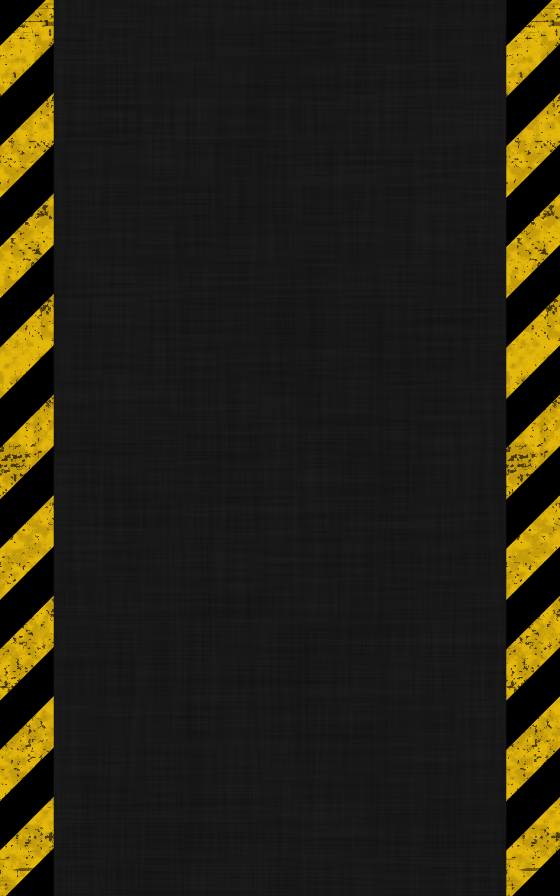
This background is drawn by a Shadertoy shader. Its source:

```glsl
// Dark woven cloth between two vertical hazard bars.
// Stretched value noise makes the threads; the bars repeat a diagonal band
// with mod and wear its yellow paint away with layered noise.

float hash(vec2 p) {
    return fract(sin(dot(p, vec2(127.1, 311.7))) * 43758.5453);
}

float noise(vec2 p) {
    vec2 i = floor(p), f = fract(p);
    f = f * f * (3.0 - 2.0 * f);
    return mix(mix(hash(i), hash(i + vec2(1, 0)), f.x),
               mix(hash(i + vec2(0, 1)), hash(i + vec2(1, 1)), f.x), f.y);
}

float fbm(vec2 p) {
    float sum = 0.0, amp = 0.5;
    for (int i = 0; i < 4; i++) {
        sum += amp * noise(p);
        p = p * 2.03 + 17.3;
        amp *= 0.5;
    }
    return sum;
}

// Soft round patch of extra wear
float patchAt(vec2 p, vec2 centre, float radius) {
    vec2 d = (p - centre) / radius;
    return exp(-dot(d, d));
}

// Crossed threads, fine and coarse, around a charcoal base
vec3 cloth(vec2 p) {
    float across = noise(p * vec2(14.0, 300.0)) + 0.6 * noise(p * vec2(5.0, 110.0) + 31.0);
    float along = noise(p * vec2(300.0, 14.0) + 57.0) + 0.6 * noise(p * vec2(110.0, 5.0) + 83.0);
    float shade = 0.092 + 0.019 * (across - 0.8) + 0.015 * (along - 0.8);
    shade += 0.006 * (noise(p * 6.0) - 0.5);
    return vec3(shade);
}

// Yellow paint with mottling, speckles, worn patches and thin scratches
vec3 paint(vec2 p) {
    float wear = 0.16 * patchAt(p, vec2(0.075, 0.379), 0.022)
               + 0.13 * patchAt(p, vec2(0.020, 0.835), 0.040)
               + 0.13 * patchAt(p, vec2(0.020, 1.215), 0.030)
               + 0.08 * patchAt(p, vec2(0.080, 0.560), 0.040);
    wear += 0.16 * (noise(p * 22.0) - 0.5);
    float mottle = fbm(p * 75.0);
    float grit = fbm(p * 190.0 + 9.0);
    vec3 colour = mix(vec3(0.89, 0.715, 0.04), vec3(0.76, 0.605, 0.04),
                      smoothstep(0.3, 0.65, mottle + wear));
    float chips = smoothstep(0.60, 0.74, grit + wear);
    float ends = patchAt(vec2(0.0, p.y), vec2(0.0, 0.035), 0.025)
               + patchAt(vec2(0.0, p.y), vec2(0.0, 1.555), 0.025);
    float scratches = smoothstep(0.74, 0.85, noise(p * vec2(22.0, 260.0))) * ends;
    return mix(colour, vec3(0.15, 0.12, 0.02), clamp(0.8 * chips + 0.6 * scratches, 0.0, 0.9));
}

void mainImage(out vec4 fragColor, in vec2 fragCoord) {
    // Width is one unit; y runs down from the top edge
    vec2 uv = fragCoord / iResolution.xy;
    vec2 p = vec2(uv.x, 1.6 * (1.0 - uv.y));
    float pixel = 1.0 / iResolution.x;

    // Both bars share the same local coordinates
    float barWidth = 0.0958;
    vec2 local = vec2(p.x < 0.5 ? p.x : p.x - 1.0 + barWidth, p.y);

    // Signed distance to the repeating 45 degree band
    float period = 0.1796;
    float phase = mod(local.x + local.y - 0.1277 + 0.5 * period, period) - 0.5 * period;
    float band = (abs(phase) - 0.0458) * 0.7071;
    vec3 bar = paint(local) * smoothstep(0.6 * pixel, -0.6 * pixel, band);

    float inside = min(p.x, 1.0 - p.x) - barWidth;
    vec3 colour = mix(bar, cloth(p), smoothstep(-0.5 * pixel, 0.5 * pixel, inside));
    fragColor = vec4(colour, 1.0);
}
```
